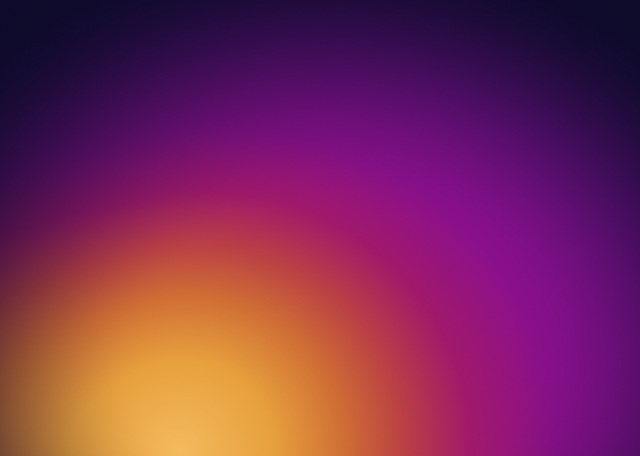
Reproduce this background procedurally as a WebGL 2 fragment shader.

```glsl
#version 300 es
precision highp float;

uniform vec2 u_resolution;
out vec4 fragColor;

// Lengths are in canvas heights
#define GLOW_CENTER vec2(0.394, 0.011)
#define GLOW_DRIFT 0.17
#define LEFT_SQUEEZE 0.3
#define HALO_CENTER vec2(0.714, 0.194)
#define HALO_RADII vec2(0.733, 0.641)
#define HALO_INNER 0.55
#define HALO_OUTER 1.5
#define NIGHT vec3(0.050, 0.040, 0.165)
#define DITHER (1.0 / 255.0)

const int STOPS = 7;
const float stopAt[STOPS] = float[](0.0, 0.20, 0.34, 0.45, 0.57, 0.71, 0.95);
const vec3 stopColor[STOPS] = vec3[](
    vec3(0.957, 0.730, 0.365),  // pale gold
    vec3(0.906, 0.627, 0.240),  // amber
    vec3(0.812, 0.430, 0.205),  // orange
    vec3(0.730, 0.255, 0.265),  // red
    vec3(0.627, 0.098, 0.416),  // magenta
    vec3(0.549, 0.063, 0.549),  // purple
    vec3(0.518, 0.063, 0.596)); // violet

float hash(vec2 p) {
    vec3 q = fract(vec3(p.xyx) * 0.1031);
    q += dot(q, q.yzx + 33.33);
    return fract((q.x + q.y) * q.z);
}

// Radial distance whose rings drift to the right as they grow
float glowDistance(vec2 p) {
    p -= GLOW_CENTER;
    p.x *= 1.0 - LEFT_SQUEEZE * (1.0 - smoothstep(-0.4, 0.0, p.x));
    p.x -= GLOW_DRIFT * dot(p, p);
    return length(p);
}

vec3 glowRamp(float d) {
    vec3 color = stopColor[0];
    for (int i = 1; i < STOPS; i++) {
        float t = (d - stopAt[i - 1]) / (stopAt[i] - stopAt[i - 1]);
        color = mix(color, stopColor[i], clamp(t, 0.0, 1.0));
    }
    return color;
}

// Elliptical fade from the glow into the night colour
float haloMask(vec2 p) {
    float q = length((p - HALO_CENTER) / HALO_RADII);
    return 1.0 - smoothstep(HALO_INNER, HALO_OUTER, q);
}

void main() {
    vec2 p = gl_FragCoord.xy / u_resolution.y;
    vec3 color = mix(NIGHT, glowRamp(glowDistance(p)), haloMask(p));

    // Faint dither against banding
    color += (hash(gl_FragCoord.xy) - 0.5) * DITHER;
    fragColor = vec4(color, 1.0);
}
```
